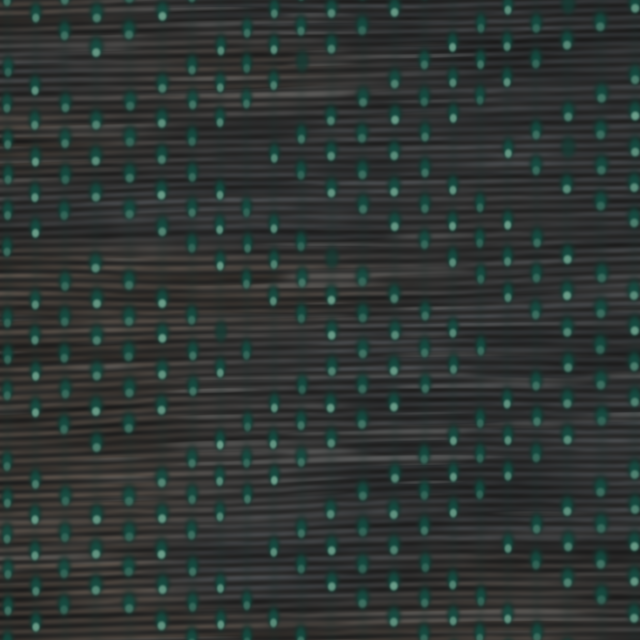
This texture is drawn by a Shadertoy shader. Its source:

```glsl
// Dark ribbed cloth with staggered teal stitches, some left out along diamond lines.

const float COLUMNS = 21.53;       // stitch columns across
const float ROWS = 17.86;          // stitches down one column
const float RIBS_PER_ROW = 4.0;    // weft threads per stitch row
const float SKEW = 0.014;          // rise of the rows per column
const float DIAMOND = 8.0;         // columns per diamond
const float MIDDLE_ROW = 9.5;      // row about which the diamonds mirror
const float TURN_ROW = 5.5;        // distance from the middle where the lines turn
const float DIM_SHARE = 0.02;      // share of stitches without a bright tip
const float TAU = 6.2831853;

const vec3 GAP = vec3(0.132, 0.130, 0.128);
const vec3 BROWN_THREAD = vec3(0.270, 0.243, 0.220);
const vec3 SLATE_THREAD = vec3(0.222, 0.230, 0.240);
const vec3 GLINT = vec3(0.40, 0.40, 0.395);
const vec3 DARK_TEAL = vec3(0.080, 0.205, 0.180);
const vec3 TEAL = vec3(0.070, 0.330, 0.280);
const vec3 MINT = vec3(0.510, 0.710, 0.620);

float hash(vec2 p) {
    return fract(sin(dot(p, vec2(127.1, 311.7))) * 43758.5453);
}

float noise(vec2 p) {
    vec2 i = floor(p), f = fract(p);
    f = f * f * (3.0 - 2.0 * f);
    return mix(mix(hash(i), hash(i + vec2(1, 0)), f.x),
               mix(hash(i + vec2(0, 1)), hash(i + vec2(1, 1)), f.x), f.y);
}

// Soft spot with a flat centre
float spot(vec2 p, vec2 radius) {
    vec2 q = p / radius;
    float d = dot(q, q);
    return exp(-d * d);
}

// Column coordinate with its uneven spacing
float columnAt(float x) {
    float u = x * COLUMNS - 0.25;
    return u - 0.126 * cos(TAU * (u - 6.0) / DIAMOND) - 0.1 * sin(TAU * u / 21.0);
}

// 0 where the diamond lines leave a stitch out, else 1
float isStitched(float column, float row) {
    float c = abs(column - 3.0) + 3.0;
    float fromTurn = abs(abs(row - MIDDLE_ROW) - TURN_ROW);
    float gap = mod(fromTurn - 0.5 * (c - 7.0) + 0.25, 0.5 * DIAMOND);
    return step(0.5, gap);
}

vec3 cloth(vec2 uv, float row) {
    float wobble = 0.9 * (noise(uv * vec2(3.0, 9.0)) - 0.5);
    float thread = row * RIBS_PER_ROW + wobble;
    float rib = 0.5 + 0.5 * cos(TAU * thread);

    // Ribs fade in and out along their length
    float relief = 0.45 + 0.55 * noise(vec2(uv.x * 7.0 + 9.0, thread * 0.8));
    rib = mix(0.5, rib, relief);

    // Patches of brown and slate, browner at the left
    float patches = noise(uv * vec2(2.5, 9.0) + 4.0);
    float slate = smoothstep(0.2, 0.8, patches + 0.5 * (uv.x - 0.45));
    vec3 color = mix(GAP, mix(BROWN_THREAD, SLATE_THREAD, slate), rib);

    // Uneven thread brightness, broad bands and fine fibres
    color *= 0.78 + 0.44 * noise(vec2(uv.x * 5.0, thread * 1.1));
    color *= 0.88 + 0.24 * noise(uv * vec2(3.0, 16.0) + 51.0);
    color *= 0.91 + 0.18 * noise(vec2(uv.x * 25.0, thread * 2.5));

    // Pale slubs, thin and long
    float slub = smoothstep(0.60, 0.95, noise(vec2(uv.x * 6.0 + 17.0, thread * 1.4)));
    float worn = smoothstep(0.25, 0.75, noise(uv * vec2(3.0, 8.0) + 31.0));
    return mix(color, GLINT, 0.65 * slub * worn * (0.35 + 0.65 * rib));
}

vec3 addStitch(vec3 color, float column, float row) {
    float id = floor(column + 0.5);
    float isEven = 1.0 - mod(id, 2.0);
    float offset = 0.5 * isEven;
    float stitchRow = floor(row + 0.68 - offset) + offset;
    vec2 p = vec2(column - id, row - stitchRow);
    float seed = hash(vec2(id, stitchRow * 2.0));
    p += vec2(0.05, 0.04) * (vec2(seed, hash(vec2(seed, id))) - 0.5);

    // Faint carrier thread down the whole column
    color = mix(color, DARK_TEAL, 0.14 * exp(-25.0 * p.x * p.x));

    float present = isStitched(id, stitchRow);
    float bright = step(DIM_SHARE, seed);
    float shade = spot(p + vec2(0.0, 0.17), vec2(0.25, 0.31));
    float body = spot(p + vec2(0.0, 0.12), vec2(0.165, 0.25));
    float tip = spot(p, vec2(0.13, 0.125));
    float tipLight = mix(0.8, 0.42, isEven) * (0.6 + 0.4 * hash(vec2(stitchRow, id)));

    color = mix(color, DARK_TEAL, 0.7 * shade * present);
    color = mix(color, TEAL, body * present * mix(0.2, 0.65, bright));
    return mix(color, MINT, tip * present * bright * tipLight);
}

void mainImage(out vec4 fragColor, in vec2 fragCoord) {
    vec2 uv = fragCoord / iResolution.xy;
    float column = columnAt(uv.x);

    // Rows count downward from the top edge
    float row = (1.0 - uv.y) * ROWS - 0.51 + SKEW * (column - 1.0);
    vec3 color = addStitch(cloth(uv, row), column, row);
    fragColor = vec4(color, 1.0);
}
```
